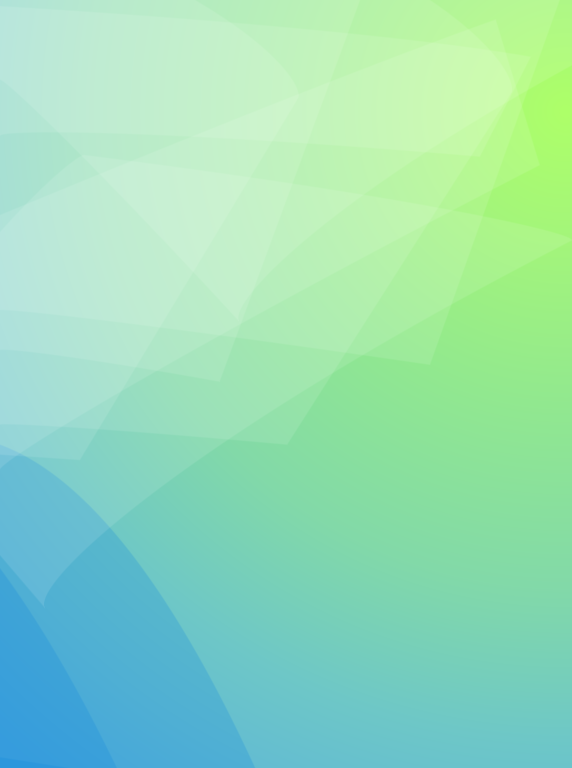
Reproduce this background procedurally as a WebGL 2 fragment shader.

```glsl
#version 300 es
precision highp float;
// Translucent curved panes over a green-to-blue radial gradient.

#define ASPECT 0.745
#define GLOW_CENTER vec2(0.737, 0.855)
#define PANE_ALPHA 0.105
#define SHADE_ALPHA 0.24
#define PANE_COLOR vec3(1.0)
#define SHADE_COLOR vec3(0.06, 0.52, 0.86)

uniform vec2 u_resolution;
out vec4 fragColor;

const int STOPS = 7;
const float stopAt[STOPS] = float[](0.0, 0.17, 0.38, 0.62, 0.82, 0.94, 1.10);
const vec3 stopColor[STOPS] = vec3[](
    vec3(0.68, 1.00, 0.41), vec3(0.64, 0.96, 0.48), vec3(0.57, 0.91, 0.56),
    vec3(0.51, 0.85, 0.66), vec3(0.43, 0.78, 0.78), vec3(0.39, 0.74, 0.82),
    vec3(0.32, 0.68, 0.87));

vec3 glow(float dist) {
    vec3 color = stopColor[0];
    for (int i = 1; i < STOPS; i++)
        color = mix(color, stopColor[i], clamp((dist - stopAt[i - 1]) / (stopAt[i] - stopAt[i - 1]), 0.0, 1.0));
    return color;
}

// Signed distance to the line a-b, positive on its left; bow bends it leftward.
float edge(vec2 p, vec2 a, vec2 b, float bow) {
    vec2 d = b - a, q = p - a;
    float t = clamp(dot(q, d) / dot(d, d), 0.0, 1.0);
    return (d.x * q.y - d.y * q.x) / length(d) - bow * 2.6 * sqrt(t) * (1.0 - t);
}

// Corner pane lying above a-b and left of b-c.
float pane(vec2 p, vec2 a, vec2 b, vec2 c, float bow) {
    return min(edge(p, a, b, bow), edge(p, b, c, 0.0));
}

// Approximate distance below the parabola k.x + k.y * x + k.z * x * x.
float hill(vec2 p, vec3 k) {
    float slope = k.y + 2.0 * k.z * p.x;
    return (k.x + p.x * (k.y + k.z * p.x) - p.y) / sqrt(1.0 + slope * slope);
}

void main() {
    vec2 p = gl_FragCoord.xy / u_resolution * vec2(ASPECT, 1.0);
    float pixel = 1.0 / u_resolution.y;
    vec3 color = glow(distance(p, GLOW_CENTER));

    // Blue hills in the lower left corner
    float hills[3] = float[](
        hill(p, vec3(0.421, -0.366, -2.71)),
        hill(p, vec3(0.260, -1.348, -2.37)),
        hill(p, vec3(0.014, -0.157, 0.0)));
    for (int i = 0; i < 3; i++)
        color = mix(color, SHADE_COLOR, SHADE_ALPHA * smoothstep(-pixel, pixel, hills[i]));

    // Four tilted panes, two of them with a rounded upper corner
    float panes[8];
    panes[0] = min(pane(p, vec2(0.0, 0.408), vec2(0.104, 0.401), vec2(0.387, 0.870), 0.0),
                   edge(p, vec2(0.387, 0.870), vec2(0.254, 1.0), -0.018));
    panes[1] = pane(p, vec2(0.0, 0.544), vec2(0.286, 0.503), vec2(0.469, 1.0), 0.004);
    panes[2] = min(pane(p, vec2(0.0, 0.447), vec2(0.374, 0.421), vec2(0.664, 0.876), 0.003),
                   edge(p, vec2(0.664, 0.876), vec2(0.560, 1.0), -0.018));
    panes[3] = pane(p, vec2(0.0, 0.596), vec2(0.560, 0.525), vec2(0.729, 1.0), 0.004);

    // Band along the top
    panes[4] = min(pane(p, vec2(0.0, 0.823), vec2(0.625, 0.796), vec2(0.729, 1.0), 0.010),
                   edge(p, vec2(0.745, 0.911), vec2(0.0, 0.992), -0.014));

    // Upper wing, open at the top
    panes[5] = min(edge(p, vec2(0.312, 0.581), vec2(0.745, 0.915), 0.033),
                   edge(p, vec2(0.0, 0.896), vec2(0.312, 0.581), 0.006));

    // Lower wing, pointed at the right and at the bottom
    vec2 tip = vec2(0.059, 0.208), point = vec2(0.745, 0.687), shoulder = vec2(0.111, 0.798);
    panes[6] = min(min(edge(p, tip, point, 0.044), edge(p, vec2(0.0, 0.277), tip, 0.0)),
                   min(edge(p, point, shoulder, -0.012), edge(p, shoulder, vec2(0.0, 0.698), -0.006)));

    // Broad diagonal beam
    panes[7] = min(pane(p, vec2(0.0, 0.388), vec2(0.703, 0.785), vec2(0.638, 1.0), 0.012),
                   edge(p, vec2(0.729, 1.0), vec2(0.0, 0.720), -0.008));

    for (int i = 0; i < 8; i++)
        color = mix(color, PANE_COLOR, PANE_ALPHA * smoothstep(-pixel, pixel, panes[i]));

    fragColor = vec4(color, 1.0);
}
```
